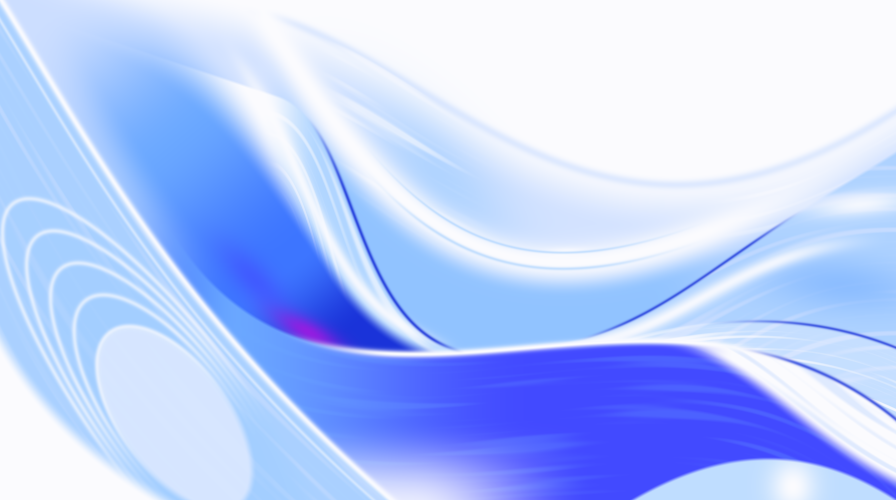
A Shadertoy shader for this background:

```glsl
// Glossy folded ribbons of blue glass sweeping across a white backdrop.
#define WHITE vec3(0.985, 0.985, 0.995)
#define PALE vec3(0.80, 0.87, 1.0)
#define SKY vec3(0.62, 0.80, 1.0)
#define AZURE vec3(0.42, 0.66, 1.0)
#define COBALT vec3(0.24, 0.46, 1.0)
#define INDIGO vec3(0.26, 0.29, 1.0)
#define NAVY vec3(0.10, 0.20, 0.85)
#define MAGENTA vec3(0.62, 0.10, 0.88)
#define STREAK_SCALE vec2(1.3, 0.06)

vec2 gradient(vec2 cell) {
  float a = 6.2832 * fract(sin(dot(cell, vec2(127.1, 311.7))) * 43758.5);
  return vec2(cos(a), sin(a));
}

float gradientNoise(vec2 p) {
  vec2 i = floor(p), f = p - i, u = f * f * (3. - 2. * f), e = vec2(1, 0);
  return mix(mix(dot(gradient(i), f), dot(gradient(i + e), f - e), u.x),
    mix(dot(gradient(i + e.yx), f - e.yx), dot(gradient(i + 1.), f - 1.), u.x), u.y);
}

// Signed distance to a Bezier that advances in x; positive above it
float curve(vec2 p, vec4 ab, vec4 cd) {
  vec2 a = ab.xy, c1 = 3. * (ab.zw - a), c2 = 3. * (cd.xy - 2. * ab.zw + a);
  vec2 c3 = cd.zw - a + 3. * (ab.zw - cd.xy);
  float t = 0.5, halfStep = 0.25;
  for (int i = 0; i < 16; i++) {
    t += a.x + t * (c1.x + t * (c2.x + t * c3.x)) < p.x ? halfStep : -halfStep;
    halfStep *= 0.5;
  }
  vec2 q = a + t * (c1 + t * (c2 + t * c3)), v = c1 + t * (2. * c2 + 3. * t * c3);
  float slope = v.y / max(v.x, 0.01);
  return (p.y - q.y - slope * (p.x - q.x)) / sqrt(1. + slope * slope);
}

float ramp(float a, float b, float x) { return smoothstep(a, b, x); }
float below(float d, float w) { return ramp(-w, w, -d); }
float stroke(float d, float w) { return exp(-d * d / (w * w)); }
float span(float x, float a, float b, float c, float d) {
  return ramp(a, b, x) * (1. - ramp(c, d, x));
}
float glow(vec2 p, vec2 center, vec2 radius, float angle) {
  float c = cos(angle), s = sin(angle);
  vec2 q = mat2(c, -s, s, c) * (p - center) / radius;
  return exp(-dot(q, q));
}
float streaks(float d, float x) {
  return ramp(0., 0.5, gradientNoise(vec2(d, x) * STREAK_SCALE));
}
void paint(inout vec3 base, vec3 tint, float amount) { base = mix(base, tint, amount); }

void mainImage(out vec4 fragColor, in vec2 fragCoord) {
  vec2 p = fragCoord / iResolution.x * 100.; // percent of the width
  float x = p.x;

  // Folds and edges
  float crest = curve(p, vec4(28.4, 55, 50, 50), vec4(66, 22, 100, 44));
  float band = curve(p, vec4(28.4, 55, 46, 26), vec4(58, 15, 100, 40));
  float creaseL = curve(p, vec4(31, 45, 40, 42), vec4(39, 19, 52, 16.5));
  float creaseR = curve(p, vec4(52, 16.5, 70, 16), vec4(76, 24, 90, 32.6));
  float bowl = curve(p, vec4(17, 56, 36, 46), vec4(31, 20, 52, 16));
  float rim = curve(p, vec4(17, 34, 34, -2), vec4(72, 32, 100, 9));
  float spine = curve(p, vec4(0, 56, 10, 40), vec4(20, 20, 46, -2));
  float tail = curve(p, vec4(70, 18, 83, 18), vec4(88, 8, 100, 2));
  float hem = curve(p, vec4(69, -1, 80, 6), vec4(90, 6.5, 100, 0));
  float outer = curve(p, vec4(-1, 20, 3, 12), vec4(9, 5, 20, -1));
  float shine = curve(p, vec4(62, 17, 77, 18), vec4(82, 29, 100, 29));
  float vein = curve(p, vec4(70, 18, 80, 20.5), vec4(90, 21, 100, 17));

  // Upper sheet
  vec3 col = mix(WHITE, PALE, ramp(-0.5, 6., -crest) * 0.85);
  paint(col, SKY, 0.65 * glow(p, vec2(49, 36), vec2(11, 4.5), -0.8));
  paint(col, PALE, 0.6 * stroke(crest + 0.5, 0.5) * ramp(27., 31., x));
  float gloss = max(0.6 * span(x, 35., 40., 46., 56.), ramp(78., 90., x));
  paint(col, WHITE, below(crest, 0.3) * streaks(crest, x) * gloss);
  paint(col, WHITE, glow(p, vec2(63, 27.6), vec2(2.5, 0.5), 0.05));

  // Middle fold and its bright band
  vec3 fold = mix(mix(SKY, AZURE, 0.25), PALE, ramp(72., 92., x));
  paint(col, fold, ramp(0., 3.5, -band) * ramp(29., 36., x));
  paint(col, WHITE, stroke(band - 0.4, 1.9) * span(x, 24., 30., 78., 100.));
  float lines = stroke(band + 0.3, 0.18) + stroke(band - 1.5, 0.15);
  paint(col, SKY, 0.55 * lines * span(x, 40., 50., 64., 80.));

  // Right wing
  vec3 wing = mix(SKY, PALE, 0.35 + 0.5 * streaks(shine, x));
  paint(wing, AZURE, 0.5 * glow(p, vec2(94, 24), vec2(9, 3), -0.1));
  paint(wing, WHITE, 0.9 * stroke(shine, 0.9) * span(x, 60., 68., 86., 100.));
  paint(wing, WHITE, below(vein, 0.4) * (0.3 + 0.6 * streaks(vein * 1.6, x)));
  paint(col, wing, below(creaseR, 0.25) * ramp(52., 58., x));
  paint(col, WHITE, 0.9 * glow(p, vec2(96, 33), vec2(6, 1.3), 0.1));
  paint(col, NAVY, 0.75 * stroke(vein, 0.17) * ramp(78., 92., x));

  // White lip beside the bowl
  vec3 lip = mix(WHITE, SKY, ramp(29., 36., x) * (0.8 - 0.5 * streaks(creaseL, x)));
  paint(col, lip, below(creaseL, 0.2) * (1. - ramp(50., 54., x)));
  paint(col, WHITE, 0.9 * stroke(bowl - 0.7, 0.8) * span(x, 24., 31., 44., 52.));

  // Deep bowl
  float depth = dot(p - vec2(7, 53), vec2(0.0136, -0.0164));
  vec3 basin = mix(PALE, AZURE, ramp(-0.05, 0.4, depth));
  paint(basin, COBALT, ramp(0.35, 0.75, depth));
  paint(basin, NAVY, ramp(0.78, 1., depth));
  paint(basin, PALE, 0.6 * ramp(-5., 0., -spine) * (1. - ramp(0.3, 0.8, depth)));
  paint(basin, INDIGO, 0.6 * glow(p, vec2(28.5, 24.5), vec2(5, 1.8), -0.8));
  paint(basin, MAGENTA, 0.9 * glow(p, vec2(34.5, 18.7), vec2(4, 1.3), -0.5));
  paint(col, basin, ramp(0., mix(8., 1.6, ramp(0.2, 0.85, depth)), -bowl));

  // Front ribbon
  vec3 ribbon = mix(AZURE, INDIGO, ramp(24., 60., x));
  paint(ribbon, AZURE, 0.25 * streaks(rim, x));
  paint(ribbon, WHITE, 0.9 * (1. - ramp(-1., 9., p.y)) * (1. - ramp(46., 66., x)));
  vec3 sheen = mix(WHITE, PALE, 0.6 * streaks(tail, x));
  paint(ribbon, sheen, below(-tail, 0.9) * ramp(72., 82., x));
  paint(col, ribbon, below(rim, 0.25) * ramp(17., 27., x));
  paint(col, WHITE, stroke(rim, 0.4) * span(x, 30., 44., 78., 92.));
  paint(col, NAVY, 0.75 * stroke(rim, 0.2) * ramp(82., 90., x));
  float spark = 0.35 + 0.65 * glow(p, vec2(88.5, 1.5), vec2(2.5, 3), 0.);
  paint(col, mix(SKY, WHITE, spark), below(hem, 0.25));

  // Left sheet with nested loops
  vec3 sheet = mix(SKY, PALE, 0.25 + 0.4 * streaks(spine, x));
  vec2 r = mat2(-0.6, 0.8, 0.8, 0.6) * (p - vec2(19.5, 9.1));
  for (float k = 4.; k >= 0.; k--) {
    vec2 axes = vec2(12. + 4.5 * k, 6. + 0.6 * k), q = r / axes;
    float len = length(q), ring = len * (len - 1.) / max(length(q / axes), 0.001);
    paint(sheet, k < 0.5 ? mix(PALE, WHITE, 0.4) : SKY, (k < 0.5 ? 0.85 : 0.2) * below(ring, 0.5));
    paint(sheet, WHITE, 0.65 * stroke(ring, 0.28) * ramp(-8., 8., r.x));
  }
  paint(col, sheet, below(spine, 0.25));
  paint(col, WHITE, max(0.95 * stroke(spine, 0.4), 0.5 * stroke(spine + 1.3, 0.2)));
  paint(col, WHITE, below(outer, 0.9));

  // Dark creases
  paint(col, NAVY, 0.85 * stroke(creaseL, 0.2) * span(x, 34., 39., 48., 52.));
  paint(col, NAVY, 0.75 * stroke(creaseR, 0.17) * span(x, 64., 71., 83., 90.));
  fragColor = vec4(col, 1);
}
```
